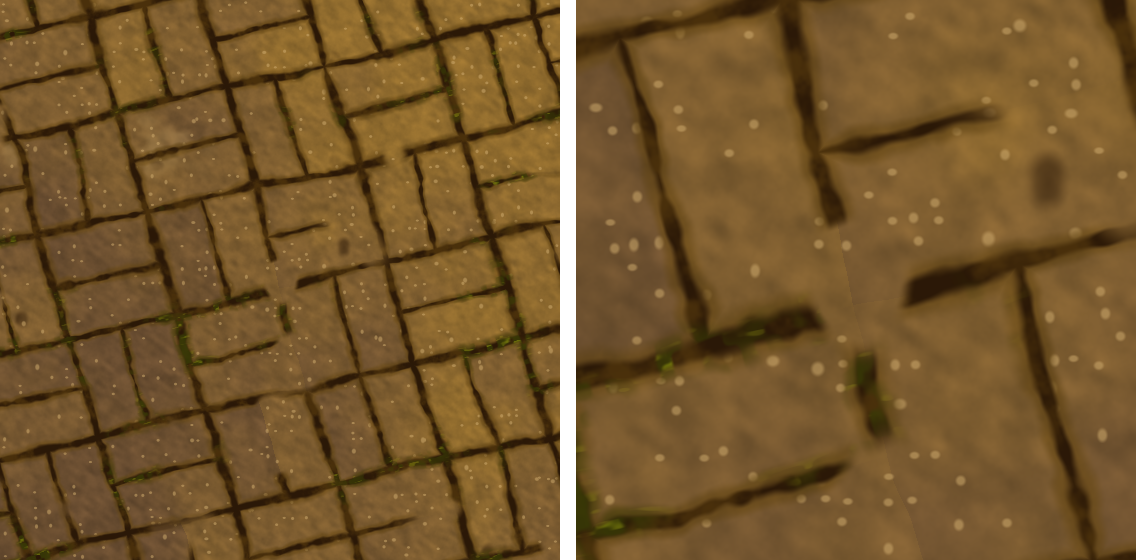
Left, the full canvas; right, a detail of the centre.
This texture is drawn by a three.js fragment shader. Its source:

```glsl
// Worn basket-weave brick paving, tilted, with dark soil and moss in the joints.
#define ORIGIN vec2(0.449, 0.664)      // a corner shared by four blocks
#define AXIS_U vec2(4.98, 1.46)        // blocks per canvas unit, along the rows
#define AXIS_V vec2(-1.22, 5.29)       // blocks per canvas unit, up the columns
#define JOINT_WIDTH 0.036              // half width, in blocks
#define BRICK_WARM vec3(0.57, 0.425, 0.18)
#define BRICK_MID vec3(0.50, 0.37, 0.19)
#define BRICK_DULL vec3(0.41, 0.30, 0.19)
#define EDGE_COLOR vec3(0.40, 0.28, 0.08)
#define SOIL_COLOR vec3(0.28, 0.18, 0.04)
#define DEEP_COLOR vec3(0.15, 0.08, 0.02)
#define MOSS_COLOR vec3(0.29, 0.31, 0.03)
#define SPECK_COLOR vec3(0.80, 0.66, 0.42)

varying vec2 vUv;

float hash(vec2 p) {
  return fract(sin(dot(p, vec2(127.1, 311.7))) * 43758.5453);
}

float noise(vec2 p) {
  vec2 i = floor(p), f = fract(p);
  f = f * f * (3.0 - 2.0 * f);
  return mix(mix(hash(i), hash(i + vec2(1.0, 0.0)), f.x),
             mix(hash(i + vec2(0.0, 1.0)), hash(i + vec2(1.0, 1.0)), f.x), f.y);
}

float fbm(vec2 p) {
  float sum = 0.0, amp = 0.5;
  for (int k = 0; k < 4; k++) {
    sum += amp * noise(p);
    p = mat2(1.6, 1.2, -1.2, 1.6) * p + 7.3;
    amp *= 0.5;
  }
  return sum / 0.9375;
}

// One random dot per grid cell, kept in a share of the cells
float dots(vec2 p, float share, float radius) {
  vec2 id = floor(p);
  vec2 center = 0.3 + 0.4 * vec2(hash(id + 3.1), hash(id + 8.7));
  vec2 d = (fract(p) - center) * vec2(1.0, 0.7 + 0.8 * hash(id + 1.9));
  float dotMask = 1.0 - smoothstep(radius * 0.4, radius, length(d));
  return dotMask * step(hash(id), share);
}

void main() {
  // Tilted block lattice with slightly uneven laying
  vec2 d0 = vUv - ORIGIN;
  vec2 q = vec2(dot(d0, AXIS_U), dot(d0, AXIS_V));
  q += 0.10 * (vec2(noise(q * 1.3 + 4.0), noise(q * 1.3 + 19.0)) - 0.5);
  q += 0.025 * (vec2(noise(q * 7.0), noise(q * 7.0 + 31.0)) - 0.5);
  vec2 block = floor(q);

  // Alternate block direction; one lower corner is relaid the other way
  float turn = mod(block.x + block.y, 2.0);
  if (block.x >= 0.0 && block.x + block.y <= -3.0) turn = 1.0 - turn;
  vec2 f = fract(q);
  if (turn < 0.5) f = f.yx;
  float brickId = hash(block * 2.0 + vec2(step(0.5, f.y), 0.37));

  // Distances to the block border and to the joint between its two bricks
  vec2 border = min(f, 1.0 - f);
  float outer = min(border.x, border.y);
  float inner = abs(f.y - 0.5) + 0.006;

  // Packed or worn-away joints, most of them right of the centre
  vec2 patchPos = (vUv - vec2(0.60, 0.46)) / vec2(0.13, 0.24);
  float worn = exp(-dot(patchPos, patchPos));
  float gap = noise(q * 2.3 + 13.0) + 0.22 * worn;
  float outerKept = 1.0 - smoothstep(0.86, 0.96, gap);
  float innerKept = 1.0 - smoothstep(0.78, 0.90, gap);

  float rough = 0.022 * (noise(q * 18.0) - 0.5);
  float width = JOINT_WIDTH * (0.65 + 0.75 * noise(q * 3.1 + 5.0));
  float outerCore = 1.0 - smoothstep(width * 0.45, width * 1.25, outer + rough);
  float innerCore = 1.0 - smoothstep(width * 0.4, width * 1.1, inner + rough);
  float joint = max(outerCore * outerKept, innerCore * innerKept);
  float outerRim = 1.0 - smoothstep(width, width * 2.4, outer + rough);
  float innerRim = 1.0 - smoothstep(width, width * 2.2, inner + rough);
  float rim = max(outerRim * outerKept, innerRim * innerKept);

  // Brick faces: broad drift in tone, duller toward the lower left
  float drift = 0.15 + 0.45 * vUv.x + 0.38 * vUv.y;
  drift += 0.55 * (fbm(vUv * 5.0 + 2.0) - 0.5) + 0.26 * (brickId - 0.5);
  vec3 color = mix(BRICK_DULL, BRICK_MID, smoothstep(0.18, 0.52, drift));
  color = mix(color, BRICK_WARM, smoothstep(0.52, 0.82, drift));

  // Grain, smears, pale lichen and grit
  float grain = fbm(vUv * 62.0);
  float smear = noise(mat2(0.8, 0.6, -0.6, 0.8) * vUv * vec2(55.0, 120.0));
  color *= 0.80 + 0.26 * grain + 0.14 * smear;
  float lichen = smoothstep(0.60, 0.74, fbm(vUv * 11.0 + 40.0));
  lichen *= 1.0 - smoothstep(0.08, 0.34, distance(vUv, vec2(0.15, 0.86)));
  color = mix(color, SPECK_COLOR, 0.45 * lichen);
  float stain = dots(vUv * 7.0 + 0.4, 0.12, 0.11);
  color = mix(color, DEEP_COLOR, 0.55 * stain * noise(vUv * 70.0));
  float grit = max(dots(vUv * 72.0, 0.13, 0.28), dots(vUv * 39.0 + 5.0, 0.06, 0.2));
  color = mix(color, SPECK_COLOR, 0.55 * grit * (1.0 - joint));

  // Weathered rims and soil-filled joints
  color = mix(color, EDGE_COLOR * (0.82 + 0.3 * grain), 0.65 * rim);
  float soilTone = smoothstep(0.35, 0.75, fbm(q * 9.0 + 11.0));
  vec3 soil = mix(DEEP_COLOR, SOIL_COLOR, soilTone);
  color = mix(color, soil, 0.94 * joint);

  // Moss clumps with bright blades
  float mossArea = smoothstep(0.52, 0.72, fbm(q * 1.7 + 23.0));
  float moss = mossArea * max(joint, 0.5 * rim) * smoothstep(0.3, 0.65, noise(q * 22.0));
  float blade = smoothstep(0.66, 0.9, noise(q * vec2(19.0, 48.0) + 3.0));
  color = mix(color, MOSS_COLOR * (0.75 + 0.9 * blade), 0.8 * moss);

  gl_FragColor = vec4(clamp(color, 0.0, 1.0), 1.0);
}
```
